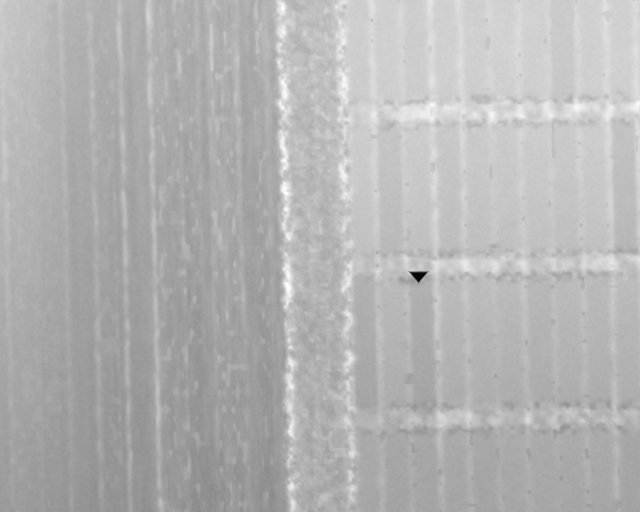
Give the GLSL for this texture, as a Shadertoy shader.

```glsl
const float LINE_PITCH = 0.0458;   // spacing of the vertical ribs
const float BAND_PITCH = 0.299;    // spacing of the cross bands
const float SEAM_LEFT = 0.438;
const float SEAM_RIGHT = 0.532;
const float LEAN = 0.019;          // sideways drift over the height

float hash(vec2 p) {
    vec3 q = fract(vec3(p.xyx) * 0.1031);
    q += dot(q, q.yzx + 33.33);
    return fract((q.x + q.y) * q.z);
}

float noise(vec2 p) {
    vec2 i = floor(p), f = fract(p);
    f = f * f * (3.0 - 2.0 * f);
    return mix(mix(hash(i), hash(i + vec2(1, 0)), f.x),
               mix(hash(i + vec2(0, 1)), hash(i + vec2(1, 1)), f.x), f.y);
}

// Two octaves, centred on zero
float mottle(vec2 p) {
    return 0.6 * noise(p) + 0.4 * noise(p * 2.1 + 17.3) - 0.5;
}

// Soft ridge of the given half width
float ridge(float d, float width) {
    d /= width;
    return exp(-d * d);
}

// Signed distance, in pitches, to the nearest repeat
float repeatOffset(float t) {
    return fract(t + 0.5) - 0.5;
}

// Brushed sheet with fine streaks and a few bright ribs
float brushedSheet(vec2 p) {
    float tone = mix(0.575, 0.69, p.y);
    tone += 0.085 * (1.0 - smoothstep(0.0, 0.14, p.x)) * (0.3 + 0.7 * p.y);
    float roughness = smoothstep(0.10, 0.32, p.x);
    float columns = mottle(vec2(p.x * 85.0, p.y * 1.5));
    float scratches = mottle(vec2(p.x * 130.0, p.y * 26.0));
    tone += mix(0.025, 0.06, roughness) * columns;
    tone += mix(0.012, 0.06, roughness) * scratches;

    // Bright flecks gather in a few columns
    float flecks = smoothstep(0.55, 0.95, noise(vec2(p.x * 140.0 + 40.0, p.y * 60.0)));
    float column = smoothstep(0.5, 0.8, noise(vec2(p.x * 60.0, 2.0)));
    tone += mix(0.02, 0.07, roughness) * flecks * column;

    // Broad rubbed patches near the outer side
    float rubbed = smoothstep(0.5, 0.8, noise(vec2(p.x * 18.0, p.y * 9.0 + 5.0)));
    tone += 0.05 * rubbed * ridge(p.x - 0.075, 0.035) * mottle(p * vec2(70.0, 60.0));

    float t = p.x / LINE_PITCH - 0.06;
    float id = floor(t + 0.5);
    float strength = 0.005 + 0.04 * hash(vec2(id, 4.0)) + 0.085 * ridge(id - 4.5, 0.8);
    float wear = 0.4 + 0.9 * noise(vec2(id * 9.0, p.y * 55.0));
    float wander = 0.06 * (noise(vec2(id, p.y * 45.0)) - 0.5);
    return tone + strength * wear * ridge(repeatOffset(t) + wander, 0.10);
}

// Ribbed panels: each cell between ribs and bands has its own tone
float ribbedPanels(vec2 p) {
    float tone = mix(0.645, 0.815, smoothstep(-0.08, 0.95, p.y));
    float t = p.x / LINE_PITCH - 0.66;
    float rib = floor(t + 0.5);
    float bandT = (p.y - 0.78 - 0.015 * (p.x - 0.65)) / BAND_PITCH;
    float d = abs(repeatOffset(bandT)) * BAND_PITCH;
    float offset = repeatOffset(t);

    // Cell tones fade out under the ribs and bands
    float shade = hash(vec2(floor(t), floor(bandT) + 20.0) + 3.0);
    float inside = smoothstep(0.03, 0.18, abs(offset)) * smoothstep(0.008, 0.025, d);
    tone += inside * (0.02 * (shade - 0.5) - 0.045 * smoothstep(0.75, 0.95, shade));
    tone += 0.015 * mottle(p * vec2(60.0, 25.0));

    float wander = 0.08 * (noise(vec2(rib, p.y * 60.0)) - 0.5);
    float ribMask = ridge(offset + wander, 0.14);
    float strength = 0.015 + 0.06 * hash(vec2(rib, 8.0));
    float wear = 0.45 + 0.8 * noise(vec2(rib * 7.0, p.y * 50.0));
    tone += strength * wear * ribMask;

    // Dark pits scattered along the ribs
    float pits = smoothstep(0.74, 0.92, noise(vec2(p.x * 100.0, p.y * 75.0)));
    tone -= 0.07 * pits * ribMask;

    // Worn cross bands with patchy cores and speckled rims
    float ragged = 0.018 * mottle(vec2(p.x * 90.0, p.y * 60.0));
    float core = 1.0 - smoothstep(0.009, 0.025, d + ragged);
    float rim = ridge(d + ragged - 0.023, 0.009);
    float patches = noise(vec2(p.x * 85.0, p.y * 62.0));
    float grain = noise(vec2(p.x * 125.0, p.y * 90.0));
    float fade = mix(0.45, 1.0, smoothstep(0.55, 0.64, p.x));
    tone += fade * core * (0.13 * patches + 0.06 * (grain - 0.5) - 0.02 + 0.035 * ribMask);
    return tone + fade * rim * (0.045 - 0.15 * grain);
}

// Mottled strip between the two sheets
float seamStrip(vec2 p) {
    float tone = mix(0.665, 0.75, p.y);
    float flakes = mottle(vec2(p.x * 95.0, p.y * 75.0 + p.x * 20.0));
    float fibres = noise(vec2(p.x * 100.0, p.y * 6.0)) - 0.5;
    float chips = smoothstep(0.65, 0.95, noise(vec2(p.x * 120.0, p.y * 90.0 + 9.0)));
    return tone + 0.11 * flakes + 0.045 * fibres + 0.05 * chips;
}

// Broken bead of bright crust
float seamBead(vec2 p, float x, float seed) {
    float wander = 0.006 * (noise(vec2(seed, p.y * 70.0)) - 0.5);
    float crust = mottle(vec2(p.x * 95.0 + seed, p.y * 65.0)) + 0.5;
    float cover = 0.7 + 0.5 * noise(vec2(seed, p.y * 14.0));
    return cover * ridge(p.x - x + wander, 0.0085) * (0.02 + 0.23 * smoothstep(0.15, 0.9, crust));
}

// Coverage of a triangle that points down from a flat top
float notch(vec2 p, vec2 tip, vec2 size, float soft) {
    vec2 q = p - tip;
    float d = max(q.y - size.y, abs(q.x) * size.y / size.x - q.y);
    return 1.0 - smoothstep(-soft, soft, d);
}

void mainImage(out vec4 fragColor, in vec2 fragCoord) {
    vec2 uv = fragCoord / iResolution.xy;
    vec2 p = vec2(uv.x - LEAN * (1.0 - uv.y), uv.y);

    // Join the three surfaces along ragged edges
    float ragged = 0.010 * mottle(vec2(p.x * 60.0, p.y * 80.0));
    float onSeam = smoothstep(-0.004, 0.004, p.x - SEAM_LEFT + 0.005 + ragged);
    float onPanels = smoothstep(-0.005, 0.005, p.x - SEAM_RIGHT - 0.008 + ragged);
    float tone = mix(brushedSheet(p), seamStrip(p), onSeam);
    tone = mix(tone, ribbedPanels(p), onPanels);
    tone += seamBead(p, SEAM_LEFT, 3.0) + 0.85 * seamBead(p, SEAM_RIGHT, 11.0);
    tone += 0.02 * (noise(uv * vec2(260.0, 208.0)) - 0.5);

    // Dark notch with a faint smudge beside it
    vec2 smudge = (uv - vec2(0.640, 0.452)) / vec2(0.016, 0.009);
    tone -= 0.12 * exp(-dot(smudge, smudge));
    float soft = max(0.003, 0.8 / iResolution.y);
    tone = mix(tone, 0.03, notch(uv, vec2(0.654, 0.448), vec2(0.0145, 0.021), soft));

    fragColor = vec4(vec3(clamp(tone, 0.0, 1.0)), 1.0);
}
```
